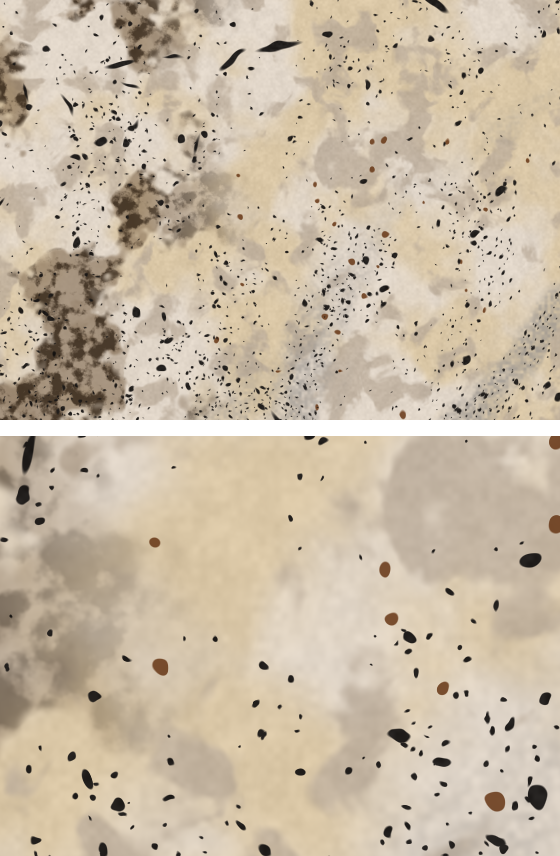
Top, the full canvas; bottom, a detail of the centre.
Write a WebGL 2 fragment shader that draws this texture.

```glsl
#version 300 es
precision highp float;
// Pale granite: ivory and cream feldspar clouds with greige mottling, brown
// stains and grey streaks, built from layered value noise. Black mica and rust
// grains are warped ellipses scattered over jittered grids of several sizes.

#define IVORY vec3(0.885, 0.842, 0.790)
#define CREAM vec3(0.855, 0.780, 0.650)
#define GREIGE vec3(0.725, 0.665, 0.595)
#define ASH vec3(0.600, 0.580, 0.560)
#define BROWN vec3(0.500, 0.410, 0.310)
#define UMBER vec3(0.220, 0.160, 0.100)
#define RUST vec3(0.400, 0.210, 0.080)
#define MICA vec3(0.065, 0.055, 0.050)
#define STREAK_ANGLE 1.1
#define GRAIN_DENSITY 1.0

out vec4 fragColor;
uniform vec2 u_resolution;

vec3 hash3(vec2 p) {
    vec3 q = fract(p.xyx * vec3(0.1031, 0.1030, 0.0973));
    q += dot(q, q.yxz + 33.33);
    return fract((q.xxy + q.yzz) * q.zyx);
}

float noise(vec2 p) {
    vec2 i = floor(p), f = fract(p);
    f = f * f * (3.0 - 2.0 * f);
    vec2 e = vec2(0.0, 1.0);
    return mix(mix(hash3(i).x, hash3(i + e.yx).x, f.x),
               mix(hash3(i + e).x, hash3(i + e.yy).x, f.x), f.y);
}

float fbm(vec2 p) {
    float sum = 0.0, amp = 0.533;
    for (int i = 0; i < 4; i++) {
        sum += amp * noise(p);
        p = mat2(1.6, 1.2, -1.2, 1.6) * p + 17.3;
        amp *= 0.5;
    }
    return sum;
}

// Grey streaks: upright near the middle, leaning over towards the right
float streaks(vec2 p) {
    float across = p.x - 0.7 * p.y * smoothstep(0.4, 1.4, p.x);
    float region = smoothstep(0.33, 0.7, p.x - 0.9 * p.y);
    return region * smoothstep(0.46, 0.68, fbm(vec2(across * 8.0, p.y * 1.8) + 41.0));
}

// Strands where dark grains gather
float clusters(vec2 p) {
    float n = 0.6 * noise(p * vec2(10.0, 6.0) + 7.0) + 0.4 * noise(p * 3.0 + 29.0);
    return 0.08 + 0.92 * smoothstep(0.42, 0.74, n);
}

float upperLeft(vec2 p) {
    return smoothstep(0.6, 0.1, distance(p, vec2(0.2, 0.92)));
}

float rustZone(vec2 p) {
    return smoothstep(0.5, 0.1, distance(p, vec2(0.9, 0.32)));
}

// Coverage by grains; weights scale clusters, streaks, blade area, rust area
float grains(vec2 p, float cell, vec2 radii, vec2 aspects, vec4 weights, float seed) {
    float px = 0.8 / u_resolution.y, cover = 0.0;
    vec2 w = p / cell * 4.0 + seed;
    p += cell * 0.12 * (vec2(noise(w), noise(w + 57.0)) - 0.5);
    vec2 base = floor(p / cell);
    for (int j = -1; j <= 1; j++)
    for (int i = -1; i <= 1; i++) {
        vec2 id = base + vec2(i, j);
        vec3 a = hash3(id + seed), b = hash3(id + seed + 113.0);
        if (a.z > dot(weights, vec4(1.0))) continue;
        vec2 c = (id + a.xy) * cell;
        float chance = weights.x * clusters(c);
        if (weights.y > 0.0) chance += weights.y * streaks(c);
        chance += weights.z * upperLeft(c) + weights.w * rustZone(c);
        if (a.z > chance * GRAIN_DENSITY) continue;
        float lean = smoothstep(0.7, 1.1, c.x - 0.5 * c.y);
        float angle = mix(b.x * 3.1416, STREAK_ANGLE + 0.6 * (b.x - 0.5), lean);
        float r = mix(radii.x, radii.y, b.y * b.y);
        vec2 size = r * vec2(mix(aspects.x, aspects.y, b.z), 1.0);
        vec2 d = p - c, dir = vec2(cos(angle), sin(angle));
        d = vec2(dot(d, dir), dot(d, vec2(-dir.y, dir.x)));
        float dist = (length(d / size) - 1.0) * r;
        cover = max(cover, smoothstep(px, -px, dist));
    }
    return cover;
}

void main() {
    vec2 p = gl_FragCoord.xy / u_resolution.y;
    vec2 warp = 0.03 * (vec2(noise(p * 18.0), noise(p * 18.0 + 31.0)) - 0.5);
    vec2 q = p + warp;

    // Feldspar clouds and mottling
    float warmth = fbm(q * 5.0 + 3.0) + 0.06 * smoothstep(0.2, 0.7, p.x);
    vec3 color = mix(IVORY, CREAM, smoothstep(0.40, 0.68, warmth));
    float mottle = smoothstep(0.55, 0.69, fbm(q * 15.0 + 71.0));
    color = mix(color, GREIGE, 0.75 * mottle);
    color += 0.06 * (fbm(q * vec2(60.0, 45.0)) - 0.5) + 0.035 * (noise(p * 170.0) - 0.5);

    // Brown stains, strongest at the upper left and the left edge
    vec2 spot = p - vec2(0.33, 0.92);
    float stain = fbm(q * 6.0 + 19.0) + 0.17 * exp(-90.0 * dot(spot, spot));
    stain += 0.08 * exp(-120.0 * p.x * p.x);
    stain = smoothstep(0.56, 0.67, stain + 0.12 * (noise(p * 55.0) - 0.5));
    stain *= smoothstep(0.65, 0.3, p.x);
    float depth = smoothstep(0.42, 0.66, fbm(p * 38.0 + 5.0));
    color = mix(color, mix(BROWN, UMBER, depth), stain * (0.6 + 0.3 * depth));

    // Powdery grey streaks
    color = mix(color, ASH, streaks(q) * (0.15 + 0.65 * noise(p * 140.0)));

    // Rust, then mica from fine dust up to long blades
    float rust = grains(p, 0.06, vec2(0.003, 0.008), vec2(1.0, 1.3), vec4(0.0, 0.0, 0.0, 0.3), 211.0);
    color = mix(color, RUST, 0.85 * rust);
    float mica = grains(p, 0.013, vec2(0.0009, 0.0023), vec2(1.0, 2.2), vec4(0.3, 0.5, 0.0, 0.0), 307.0);
    mica = max(mica, grains(p, 0.028, vec2(0.002, 0.0046), vec2(1.0, 2.0), vec4(0.6, 0.12, 0.0, 0.0), 401.0));
    mica = max(mica, grains(p, 0.055, vec2(0.004, 0.0095), vec2(1.0, 1.9), vec4(0.45, 0.0, 0.1, 0.0), 503.0));
    mica = max(mica, grains(p, 0.12, vec2(0.003, 0.009), vec2(4.0, 6.5), vec4(0.08, 0.0, 0.5, 0.0), 601.0));
    color = mix(color, MICA + 0.06 * noise(p * 200.0), 0.95 * mica);

    fragColor = vec4(clamp(color, 0.0, 1.0), 1.0);
}
```
